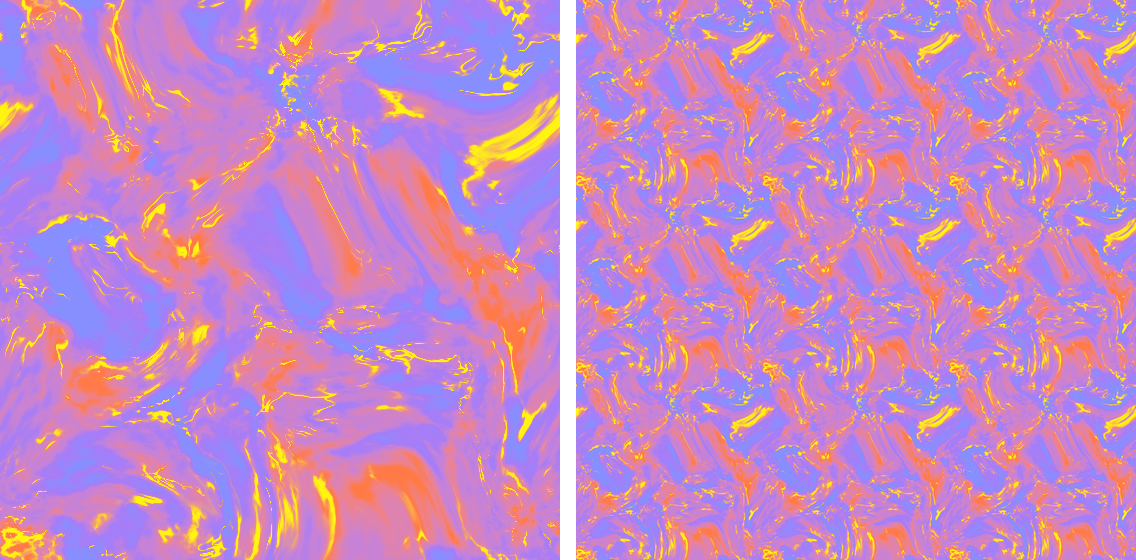
Left: one tile. Right: repeated 3 by 3.
Reproduce this texture map procedurally as a three.js fragment shader.

```glsl
varying vec2 vUv;

// Ramp colours, from the cool hollows to the hot crests
const vec3 BLUE   = vec3(0.53, 0.56, 1.00);
const vec3 VIOLET = vec3(0.65, 0.49, 0.97);
const vec3 MAUVE  = vec3(0.78, 0.51, 0.84);
const vec3 PINK   = vec3(0.87, 0.51, 0.69);
const vec3 SALMON = vec3(0.93, 0.51, 0.55);
const vec3 ORANGE = vec3(1.00, 0.48, 0.28);
const vec3 AMBER  = vec3(0.99, 0.69, 0.32);
const vec3 YELLOW = vec3(1.00, 0.96, 0.06);

// Whole numbers of noise cells across the tile
const float FLOW_CELLS    = 3.0;
const float CURL_CELLS    = 6.0;
const float BROAD_CELLS   = 4.0;
const float CHANNEL_CELLS = 4.0;
const float DETAIL_CELLS  = 11.0;
const float WRINKLE_CELLS = 9.0;
const float PATCH_CELLS   = 6.0;
const float GRAIN_CELLS   = 36.0;

const float FLOW_WARP = 0.20;
const float CURL_WARP = 0.065;
const float BROAD_GAIN = 2.3;
const float DETAIL_GAIN = 1.35;
const float GRAIN_GAIN = 0.75;
const float CHANNEL_DEPTH = 1.1;
const float CHANNEL_WIDTH = 0.13;
const float WRINKLE_WIDTH = 0.085;
const float RIM_WIDTH = 0.035;
const float HALO_HEAT = 0.8;
const float HEAT_OFFSET = 0.05;

vec2 gradientAt(vec2 cell, float seed) {
  vec3 h = fract(vec3(cell, seed).xyx * vec3(0.1031, 0.1030, 0.0973) + seed * 0.137);
  h += dot(h, h.yzx + 33.33);
  float angle = 6.28318 * fract((h.x + h.y) * h.z);
  return vec2(cos(angle), sin(angle));
}

// Gradient noise that wraps after a whole number of cells
float noise(vec2 uv, float cells, float seed) {
  vec2 p = uv * cells;
  vec2 i = floor(p);
  vec2 f = p - i;
  vec2 s = f * f * f * (f * (f * 6.0 - 15.0) + 10.0);
  vec2 a = mod(i, cells);
  vec2 b = mod(i + 1.0, cells);
  float n00 = dot(gradientAt(a, seed), f);
  float n10 = dot(gradientAt(vec2(b.x, a.y), seed), f - vec2(1.0, 0.0));
  float n01 = dot(gradientAt(vec2(a.x, b.y), seed), f - vec2(0.0, 1.0));
  float n11 = dot(gradientAt(b, seed), f - 1.0);
  return mix(mix(n00, n10, s.x), mix(n01, n11, s.x), s.y);
}

float fbm(vec2 uv, float cells, float seed) {
  float sum = 0.0;
  float gain = 1.0;
  for (int octave = 0; octave < 4; octave++) {
    sum += gain * noise(uv, cells, seed);
    cells *= 2.0;
    gain *= 0.5;
    seed += 1.7;
  }
  return sum;
}

float crest(float d, float width) {
  return 1.0 - smoothstep(0.0, width, abs(d));
}

vec3 heatRamp(float t) {
  vec3 c = mix(BLUE, VIOLET, smoothstep(-1.9, -0.9, t));
  c = mix(c, MAUVE, smoothstep(-0.9, -0.1, t));
  c = mix(c, PINK, smoothstep(-0.1, 0.6, t));
  c = mix(c, SALMON, smoothstep(0.6, 1.2, t));
  return mix(c, ORANGE, smoothstep(1.2, 2.1, t));
}

void main() {
  // Fold the plane twice so that features stretch along the flow
  vec2 flow = vec2(noise(vUv, FLOW_CELLS, 3.0), noise(vUv, FLOW_CELLS, 11.0));
  vec2 p = vUv + FLOW_WARP * flow;
  vec2 curl = vec2(fbm(p, CURL_CELLS, 19.0), fbm(p, CURL_CELLS, 29.0));
  vec2 q = p + CURL_WARP * curl;

  // Broad heat with smooth cool channels cut into it
  float channelField = noise(q, CHANNEL_CELLS, 37.0);
  float channel = 1.0 - smoothstep(0.35, 1.0, abs(channelField) / CHANNEL_WIDTH);
  float detail = fbm(q, DETAIL_CELLS, 43.0);
  float grain = fbm(p, GRAIN_CELLS, 53.0);
  float heat = BROAD_GAIN * fbm(q, BROAD_CELLS, 61.0) + DETAIL_GAIN * detail
             + GRAIN_GAIN * grain - CHANNEL_DEPTH * channel + HEAT_OFFSET;
  heat += 0.45 * smoothstep(0.4, 1.3, heat);

  // Two sizes of broken wrinkles, gathered in patches
  float breaks = smoothstep(-0.35, 0.35, detail + 0.8 * grain);
  float glow = 0.0;
  float halo = 0.0;
  for (int layer = 0; layer < 2; layer++) {
    float k = float(layer);
    float patches = smoothstep(0.0, 0.3, fbm(p, PATCH_CELLS, 71.0 + 6.0 * k));
    float field = fbm(q, WRINKLE_CELLS * (1.0 + k), 83.0 + 9.0 * k);
    float strength = patches * (0.3 + 0.9 * breaks);
    glow = max(glow, crest(field, WRINKLE_WIDTH) * strength);
    halo = max(halo, crest(field, 2.5 * WRINKLE_WIDTH) * strength);
  }

  // Thin rims along the channels
  float rimField = abs(channelField) - CHANNEL_WIDTH + 0.04 * grain;
  float rimMask = smoothstep(-0.05, 0.25, noise(p, PATCH_CELLS, 97.0) + 0.3 * detail);
  rimMask *= 0.4 + 0.7 * breaks;
  glow = max(glow, crest(rimField, RIM_WIDTH) * rimMask);
  halo = max(halo, crest(rimField, 2.5 * RIM_WIDTH) * rimMask);

  vec3 color = heatRamp(heat + HALO_HEAT * halo);
  color = mix(color, AMBER, 0.8 * smoothstep(0.2, 0.7, glow));
  color = mix(color, YELLOW, smoothstep(0.5, 0.95, glow));
  gl_FragColor = vec4(color, 1.0);
}
```
